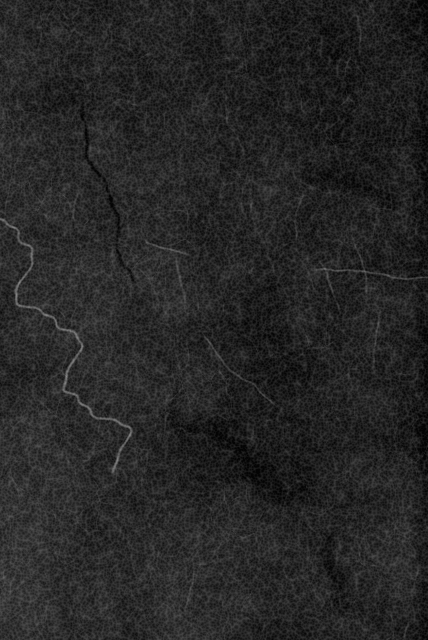
This texture is drawn by a Shadertoy shader. Its source:

```glsl
// Dark charcoal stone with fine mottled grain, thin pale veins and dark seams.

vec2 hash2(vec2 p) {
    vec3 q = fract(p.xyx * vec3(0.1031, 0.1030, 0.0973));
    q += dot(q, q.yzx + 33.33);
    return fract((q.xx + q.yz) * q.zy);
}

// Cellular noise: distances to the nearest and second nearest point
vec2 cells(vec2 p) {
    vec2 id = floor(p), f = fract(p), nearest = vec2(8.0);
    for (int y = -1; y <= 1; y++)
    for (int x = -1; x <= 1; x++) {
        vec2 o = vec2(x, y);
        float d = length(o + hash2(id + o + 200.0) - f);
        nearest = d < nearest.x ? vec2(d, nearest.x) : vec2(nearest.x, min(nearest.y, d));
    }
    return nearest;
}

float softNoise(vec2 p) {
    vec2 i = floor(p), f = fract(p);
    f = f * f * (3.0 - 2.0 * f);
    float low = mix(hash2(i).x, hash2(i + vec2(1, 0)).x, f.x);
    float high = mix(hash2(i + vec2(0, 1)).x, hash2(i + vec2(1, 1)).x, f.x);
    return mix(low, high, f.y);
}

// Sideways drift of a vein, from layered sines
float wander(float s, float seed) {
    return sin(s * 38.0 + seed) + 0.35 * sin(s * 83.0 + seed * 2.3)
         + 0.12 * sin(s * 210.0 + seed * 4.1);
}

// Wavering line from a to b, fading at both ends
float vein(vec2 p, vec2 a, vec2 b, float sway, float width, float seed) {
    vec2 dir = normalize(b - a);
    float len = length(b - a), s = dot(p - a, dir);
    float side = dot(p - a, vec2(-dir.y, dir.x)) - sway * wander(s, seed);
    float slope = sway * (wander(s + 0.001, seed) - wander(s - 0.001, seed)) / 0.002;
    float d = abs(side) / sqrt(1.0 + slope * slope);
    float fade = smoothstep(0.0, 0.02, s) * (1.0 - smoothstep(len - 0.02, len, s));
    return fade * (1.0 - smoothstep(0.0, max(width, 1.2 / iResolution.y), d));
}

void mainImage(out vec4 fragColor, in vec2 fragCoord) {
    vec2 p = fragCoord / iResolution.y;
    vec2 uv = fragCoord / iResolution.xy;
    vec2 warp = vec2(softNoise(p * 38.0), softNoise(p * 38.0 + 71.0)) - 0.5;
    vec2 q = p + 0.016 * warp;

    // Broad lighting: paler at lower left, dark at the top and right edge
    float tone = mix(0.182, 0.137, smoothstep(0.0, 0.7, uv.x));
    tone += 0.028 * (1.0 - smoothstep(0.0, 0.42, uv.y));
    tone -= 0.022 * smoothstep(0.78, 1.0, uv.y);
    tone -= 0.06 * smoothstep(0.95, 1.0, uv.x);
    tone += 0.05 * (softNoise(p * 7.0 + 9.0) - 0.5) + 0.05 * (softNoise(p * 19.0) - 0.5);

    // Mottled grain, from pits down to dust
    float grain = 0.055 * (cells(q * 38.0).x - 0.47);
    grain += 0.11 * (cells(q * vec2(115.0, 90.0)).x - 0.47);
    grain += 0.15 * (cells(p * 235.0 + warp).x - 0.47);

    // Short curled threads on cell borders
    vec2 web = cells(q * vec2(34.0, 24.0) + 40.0);
    float thread = 1.0 - smoothstep(0.0, 0.09, web.y - web.x);
    thread *= smoothstep(0.5, 0.85, softNoise(p * 31.0 + 50.0));

    // Pale veins
    vec2 v = p + 0.004 * warp;
    float pale = 0.26 * vein(v, vec2(-0.02, 0.69), vec2(0.2, 0.26), 0.026, 0.0035, 4.6);
    pale += 0.17 * vein(v, vec2(0.22, 0.62), vec2(0.30, 0.60), 0.003, 0.003, 1.0);
    pale += 0.16 * vein(v, vec2(0.31, 0.48), vec2(0.43, 0.36), 0.004, 0.003, 2.0);
    pale += 0.17 * vein(v, vec2(0.48, 0.58), vec2(0.69, 0.565), 0.003, 0.003, 5.0);
    pale += 0.06 * vein(v, vec2(0.35, 0.86), vec2(0.43, 0.55), 0.005, 0.003, 3.0);
    for (int i = 0; i < 16; i++) {
        float k = float(i);
        vec2 start = hash2(vec2(k, 17.0)) * vec2(0.667, 1.0);
        vec2 r = hash2(vec2(k, 43.0));
        vec2 end = start + vec2(0.07 * r.x - 0.015, -0.05 - 0.06 * r.y);
        pale += (0.05 + 0.07 * r.y) * vein(v, start, end, 0.004, 0.003, k);
    }

    // Dark seams and blurred stains
    float dark = 0.11 * vein(v, vec2(0.12, 0.84), vec2(0.215, 0.54), 0.008, 0.0045, 1.5);
    dark += 0.05 * vein(q, vec2(0.25, 0.38), vec2(0.48, 0.21), 0.012, 0.03, 2.5);
    dark += 0.06 * vein(q, vec2(0.50, 0.17), vec2(0.55, 0.04), 0.006, 0.017, 0.5);
    dark += 0.04 * vein(q, vec2(0.47, 0.75), vec2(0.62, 0.67), 0.008, 0.025, 3.5);

    float grey = tone + grain + 0.06 * thread + pale - dark;
    fragColor = vec4(vec3(clamp(grey, 0.015, 1.0)), 1.0);
}
```
